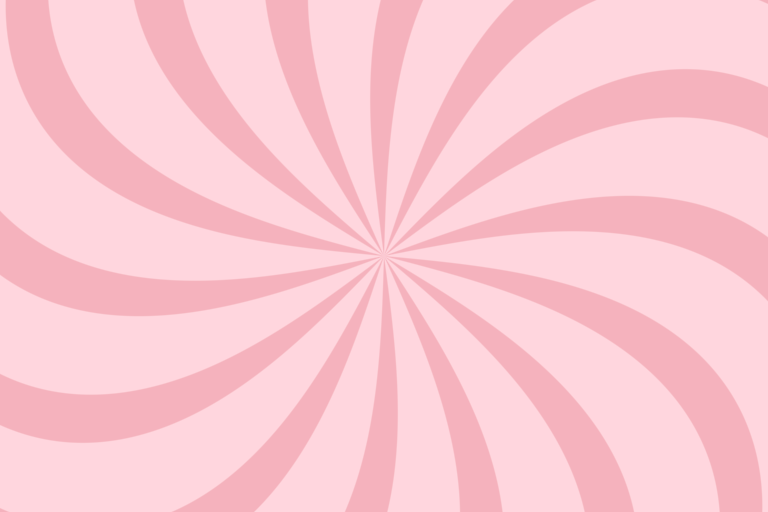
Give the GLSL for this background, as a WebGL 2 fragment shader.

```glsl
#version 300 es
precision highp float;
// Pink sunburst of curved rays that swirl clockwise out of the canvas centre.
// Each pixel's polar angle is untwisted by an even polynomial of its radius,
// then folded into one ray sector; edges are smoothed by their true distance.

uniform vec2 u_resolution;
out vec4 fragColor;

const float TAU = 6.2831853;

const vec3 PALE_PINK = vec3(1.0, 0.84, 0.87);
const vec3 ROSE_PINK = vec3(0.96, 0.70, 0.74);

const float RAY_COUNT = 14.0;
const float RAY_SHARE = 0.36;         // part of each sector that is rose
const float START_ANGLE = 92.9;       // degrees, one ray's direction at the hub
const float TWIST_INNER = 26.2;       // degrees, weight of radius^2
const float TWIST_OUTER = 15.7;       // degrees, weight of radius^6
const float EDGE_PIXELS = 0.9;        // half width of the smoothed edge
const float HUB_RADIUS = 0.012;       // rays blend together inside this

// Direction of a ray's centre line at radius r, in radians.
float rayAngle(float r) {
    float r2 = r * r;
    return radians(START_ANGLE - TWIST_INNER * r2 - TWIST_OUTER * r2 * r2 * r2);
}

// Rate at which the ray turns with radius.
float rayTurn(float r) {
    float r2 = r * r;
    return -radians(2.0 * TWIST_INNER * r + 6.0 * TWIST_OUTER * r2 * r2 * r);
}

// Approximate signed distance to the nearest ray edge, negative inside a ray.
float rayDistance(vec2 p) {
    float r = length(p);
    float angle = r > 0.0 ? atan(p.y, p.x) : 0.0;
    float sector = TAU / RAY_COUNT;
    float offset = fract((angle - rayAngle(r)) / sector + 0.5) - 0.5;
    float arc = (abs(offset) - 0.5 * RAY_SHARE) * sector * r;
    float slope = r * rayTurn(r);
    return arc / sqrt(1.0 + slope * slope);
}

void main() {
    // Centred coordinates, one unit per canvas height.
    vec2 p = (gl_FragCoord.xy - 0.5 * u_resolution) / u_resolution.y;
    float edge = EDGE_PIXELS / u_resolution.y;

    float ray = 1.0 - smoothstep(-edge, edge, rayDistance(p));

    // Settle to the average tone where the rays become too thin to separate.
    ray = mix(RAY_SHARE, ray, smoothstep(0.0, HUB_RADIUS, length(p)));

    fragColor = vec4(mix(PALE_PINK, ROSE_PINK, ray), 1.0);
}
```
